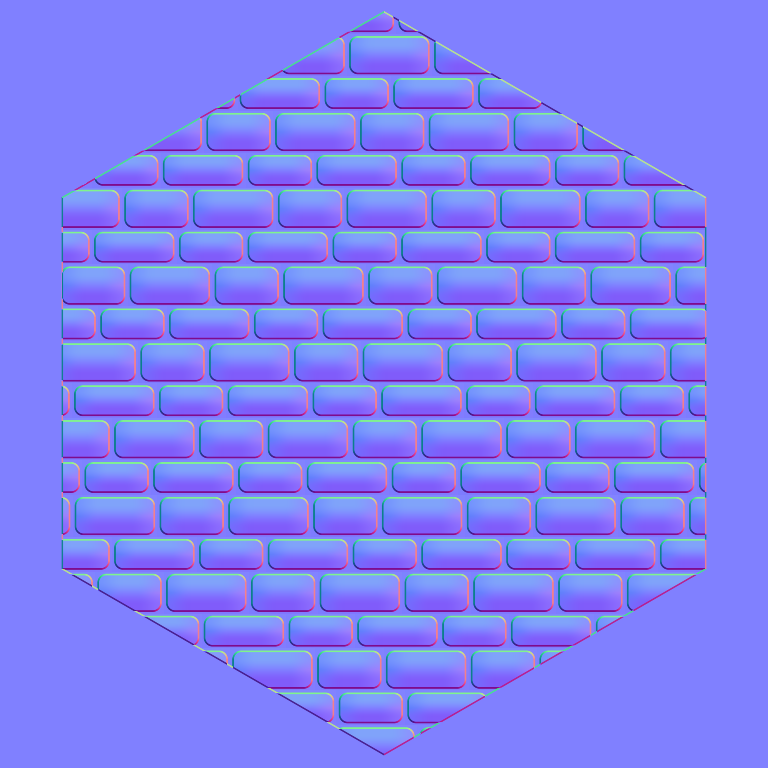
This texture map is drawn by a Shadertoy shader. Its source:

```glsl
// Normal map of a hexagonal panel of rounded bricks in alternating tall and short courses.

// Start of the long brick in each course, top to bottom, in repeat periods
const float courseShift[20] = float[20](
    0.600, 0.279, 0.566, 0.797, 0.066, 0.262, 0.618, 0.850, 0.106, 0.367,
    0.488, 0.749, 0.003, 0.492, 0.749, 0.087, 0.332, 0.518, 0.658, 0.182);

// Signed distance in x, outward direction in yz
vec3 hexagon(vec2 p, float apothem) {
    vec2 a = abs(p);
    vec2 slant = vec2(0.5, 0.8660254);
    float side = a.x, roof = dot(a, slant);
    vec2 dir = side > roof ? vec2(1.0, 0.0) : slant;
    return vec3(max(side, roof) - apothem, dir * sign(p));
}

vec3 roundedBox(vec2 p, vec2 halfSize, float radius) {
    vec2 q = abs(p) - halfSize + radius;
    float d = length(max(q, 0.0)) + min(max(q.x, q.y), 0.0) - radius;
    vec2 dir = q.x > q.y ? vec2(1.0, 0.0) : vec2(0.0, 1.0);
    if (min(q.x, q.y) > 0.0) dir = normalize(q);
    return vec3(d, dir * sign(p));
}

// Brick-local position in xy, half size in zw
vec4 brickCell(vec2 uv) {
    float down = (1.0 - uv.y) * 10.0 - 0.443;
    float pair = floor(down);
    float y = (down - pair) * 0.1;
    bool tall = y < 0.0547;
    int course = clamp(int(pair) * 2 + (tall ? 1 : 2), 0, 19);
    float x = mod(uv.x - courseShift[course] * 0.2 + 0.0039, 0.2);
    bool wide = x < 0.1104;
    vec2 centre = vec2(wide ? 0.0551 : 0.1552, tall ? 0.0276 : 0.0775);
    vec2 halfSize = vec2(wide ? 0.0513 : 0.0408, tall ? 0.0238 : 0.0190);
    return vec4(x - centre.x, centre.y - y, halfSize);
}

// Soft pillow slope across one brick face
vec2 pillowSlope(vec2 p, vec2 halfSize) {
    float ends = smoothstep(halfSize.x - 0.032, halfSize.x + 0.004, abs(p.x));
    float rise = smoothstep(-0.65, 0.65, p.y / halfSize.y) * 2.0 - 1.0;
    float middle = 1.0 - 0.6 * abs(rise);
    return vec2(0.26 * sign(p.x) * ends * middle, 0.28 * rise * (1.0 - 0.5 * ends));
}

float line(float d, float halfWidth, float pixel) {
    return 1.0 - smoothstep(halfWidth - 0.5 * pixel, halfWidth + 0.5 * pixel, abs(d));
}

vec3 encode(vec2 slope) {
    return vec3(0.5 + 0.5 * slope, 0.5 + 0.5 * sqrt(max(1.0 - dot(slope, slope), 0.0)));
}

void mainImage(out vec4 fragColor, in vec2 fragCoord) {
    float pixel = 1.0 / min(iResolution.x, iResolution.y);
    vec2 uv = (fragCoord - 0.5 * iResolution.xy) * pixel + 0.5;

    vec4 cell = brickCell(uv);
    vec3 brick = roundedBox(cell.xy, cell.zw, 0.0105);
    vec3 panel = hexagon(uv - vec2(0.5, 0.501), 0.4188);
    float onBrick = 1.0 - smoothstep(-0.5 * pixel, 0.5 * pixel, brick.x);
    float onPanel = 1.0 - smoothstep(-0.5 * pixel, 0.5 * pixel, panel.x);

    // Brick faces, with a faint bleed into the mortar
    vec3 flatColor = encode(vec2(0.0));
    vec3 color = encode(pillowSlope(cell.xy, cell.zw) * mix(0.2, 1.0, onBrick));

    // Steep brick rims
    color = mix(color, encode(brick.yz), 0.9 * line(brick.x, 0.0011, pixel));
    color = mix(flatColor, color, onPanel);

    // Panel border: bricks step up from the surround, mortar steps down
    vec2 step2d = panel.yz * (2.0 * onBrick - 1.0);
    color = mix(color, encode(step2d), 0.85 * line(panel.x, 0.0010, pixel));

    fragColor = vec4(color, 1.0);
}
```
